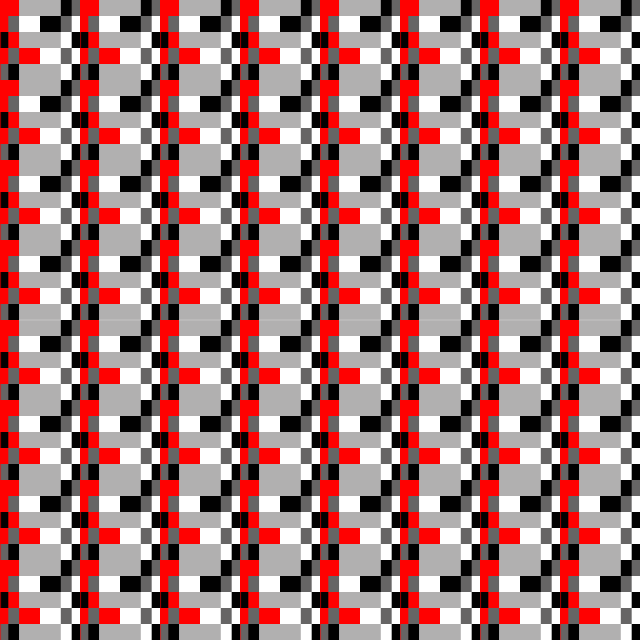
A Shadertoy shader for this pattern:

```glsl
// A woven-looking check: one tile of six uneven columns and five equal rows,
// repeated eight times each way. Each cell is blended by its analytic coverage,
// so edges stay smooth; a red thread and a faint mid-height seam add wear.

const float REPEATS = 8.0;
const int COLS = 6;
const int ROWS = 5;
const float EDGE_SOFTNESS = 0.0014;   // in canvas heights
const float THREAD_WIDTH = 0.014;     // in tiles
const float THREAD_STRENGTH = 0.55;
const float SEAM_WIDTH = 0.0016;      // in canvas heights
const float SEAM_STRENGTH = 0.25;

// Column boundaries across one tile
const float COL_EDGES[7] = float[7](0.0, 0.104, 0.238, 0.5, 0.76, 0.896, 1.0);

// Palette indices
const int K = 0;  // black
const int G = 1;  // dark grey
const int L = 2;  // light grey
const int W = 3;  // white
const int R = 4;  // red
const vec3 PALETTE[5] = vec3[5](
    vec3(0.005), vec3(0.40, 0.395, 0.395), vec3(0.695, 0.69, 0.69),
    vec3(1.0), vec3(1.0, 0.005, 0.005));

// Cell colours, top row first
const int CELLS[30] = int[30](
    R, R, L, L, K, G,
    R, G, W, K, G, W,
    K, R, L, L, W, K,
    R, G, R, W, G, W,
    G, K, L, L, W, K);

// Smoothed coverage of the interval [a, b], repeating with period 1
float bandCoverage(float x, float a, float b, float blur) {
    float d = x - 0.5 * (a + b);
    d = abs(d - floor(d + 0.5));
    return clamp((0.5 * (b - a) - d) / blur + 0.5, 0.0, 1.0);
}

void mainImage(out vec4 fragColor, in vec2 fragCoord) {
    vec2 uv = fragCoord / iResolution.y;
    float pixel = 1.0 / iResolution.y;
    float blur = max(pixel, EDGE_SOFTNESS) * REPEATS;
    vec2 tile = vec2(uv.x, 1.0 - uv.y) * REPEATS;

    // Blend the cells of the tile
    vec3 color = vec3(0.0);
    float panel = 0.0;
    for (int row = 0; row < ROWS; row++) {
        float top = float(row) / float(ROWS);
        float rowCover = bandCoverage(tile.y, top, top + 1.0 / float(ROWS), blur);
        for (int col = 0; col < COLS; col++) {
            float cover = rowCover
                * bandCoverage(tile.x, COL_EDGES[col], COL_EDGES[col + 1], blur);
            int ink = CELLS[row * COLS + col];
            color += cover * PALETTE[ink];
            if (ink == L) panel += cover;
        }
    }

    // Red thread on the left edge of each tile
    float thread = bandCoverage(tile.x, 0.0, THREAD_WIDTH, blur);
    color = mix(color, PALETTE[R], THREAD_STRENGTH * thread);

    // Faint light seam across the grey panels at mid height
    float seam = clamp((0.5 * SEAM_WIDTH - abs(uv.y - 0.5)) / pixel + 0.5, 0.0, 1.0);
    color = mix(color, PALETTE[W], SEAM_STRENGTH * seam * panel);

    fragColor = vec4(color, 1.0);
}
```
